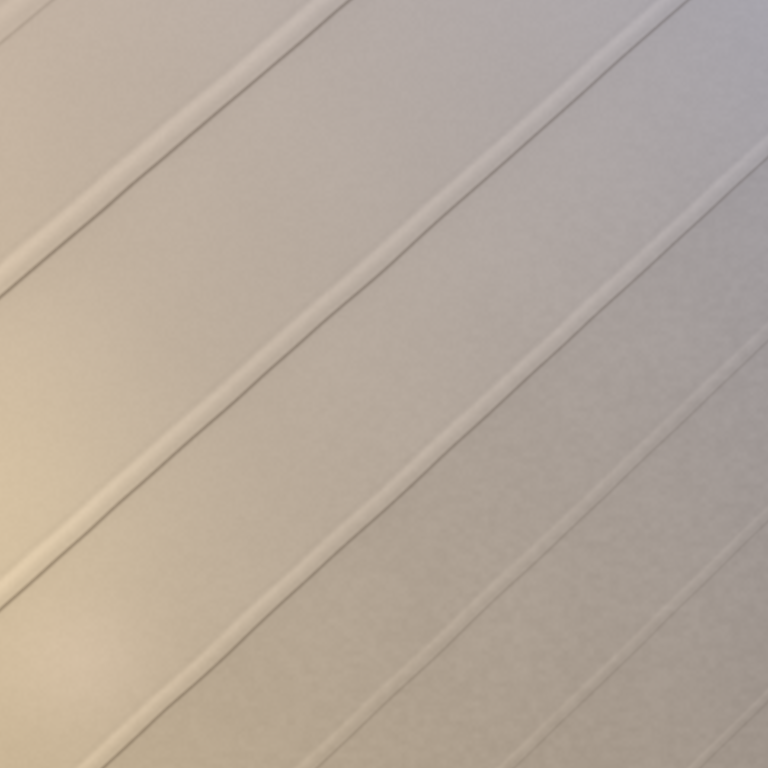
Write a three.js fragment shader that draws this texture.

```glsl
varying vec2 vUv;

float hash(vec2 p) {
  p = fract(p * vec2(0.1031, 0.1137));
  p += dot(p, p.yx + 33.33);
  return fract((p.x + p.y) * p.x * 47.3);
}

float noise(vec2 p) {
  vec2 cell = floor(p), f = fract(p);
  f = f * f * (3.0 - 2.0 * f);
  return mix(mix(hash(cell), hash(cell + vec2(1.0, 0.0)), f.x),
             mix(hash(cell + vec2(0.0, 1.0)), hash(cell + 1.0), f.x), f.y);
}

// Room light: warm on the left, cool at the upper right
vec3 paintColor(vec2 p) {
  vec3 lower = mix(vec3(0.79, 0.71, 0.59), vec3(0.645, 0.60, 0.56), p.x);
  vec3 upper = mix(vec3(0.765, 0.70, 0.635), vec3(0.65, 0.64, 0.67), p.x);
  vec3 color = mix(lower, upper, p.y);
  vec2 glow = (p - vec2(-0.02, 0.36)) / vec2(0.22, 0.25);
  vec2 spot = (p - vec2(0.11, 0.14)) / vec2(0.09, 0.08);
  color += vec3(0.055, 0.05, 0.03) * exp(-dot(glow, glow));
  color += vec3(0.035, 0.03, 0.035) * exp(-dot(spot, spot));
  return color;
}

void main() {
  vec2 p = vUv;
  vec3 color = paintColor(p);

  // Height where the slanted, slightly converging seam meets the left side
  float across = (p.y - 0.907 * p.x) / (1.0 - 0.1 * p.x);
  across += 0.003 * (noise(p * 14.0) - 0.5);

  // Lower boards turn away from the light
  color *= 1.0 - 0.03 * smoothstep(-0.115, -0.135, across);

  // Raised strips, closer together toward the lower right
  float seam = 0.945;
  for (int i = -1; i < 6; i++) {
    float k = float(i);
    float d = across - seam;
    float width = 0.046 - 0.005 * k;
    float relief = 1.0 - 0.65 * smoothstep(1.5, 3.5, k);
    relief *= (k < 0.0 ? 0.35 : 1.0) * (1.0 - 0.4 * p.x);

    float strip = smoothstep(0.0, 0.005, d) * smoothstep(width, width - 0.009, d);
    float ridge = exp(-pow((d - width * 0.72) / (width * 0.2), 2.0));
    float bevel = exp(-pow((d - width * 0.22) / (width * 0.17), 2.0));
    float crease = exp(-pow((d + 0.001) / 0.0038, 2.0));
    float upperEdge = exp(-pow((d - width - 0.003) / 0.005, 2.0));
    float shadow = step(d, 0.0) * exp(d / 0.022);

    color += vec3(0.022, 0.021, 0.019) * strip * (0.4 + 0.6 * relief);
    color += vec3(0.036, 0.034, 0.032) * ridge * (0.35 + 0.65 * relief);
    color *= 1.0 - 0.035 * bevel * (0.4 + 0.6 * relief);
    color *= 1.0 - vec3(0.20, 0.215, 0.23) * crease * relief;
    color *= 1.0 - 0.018 * upperEdge * relief;
    color *= 1.0 - 0.028 * shadow * relief;

    seam -= 0.26 + 0.148 * exp(-0.75 * k * k);
  }

  // Paint grain, coarser at the lower right
  float fine = noise(p * 240.0) - 0.5;
  float coarse = noise(p * vec2(95.0, 120.0) + 7.0) - 0.5;
  float rough = smoothstep(0.7, 1.6, p.x + 1.0 - p.y);
  color += 0.010 * fine + (0.006 + 0.016 * rough) * coarse;
  color += 0.010 * (noise(p * 9.0) - 0.5);

  gl_FragColor = vec4(color, 1.0);
}
```
